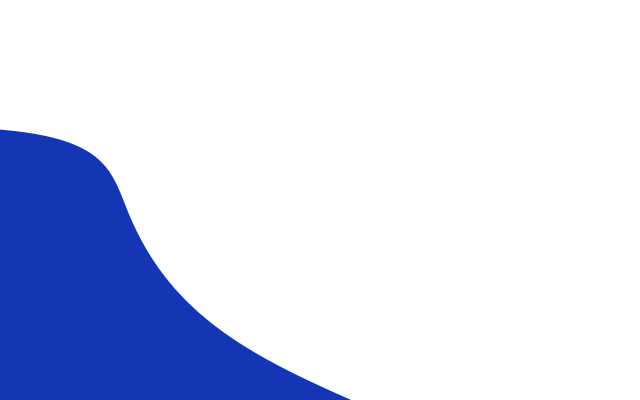
A Shadertoy shader for this background:

```glsl
// A flat blue hill sweeps down from the left edge of a white canvas.
// Its outline is two joined cubic Bezier curves, solved for height at each x
// and filled with an antialiased edge.

#define PAPER_COLOR vec3(1.0)
#define HILL_COLOR  vec3(0.08, 0.21, 0.71)
#define CREST_START vec2(0.0, 0.676)
#define CREST_PULL  vec2(0.25, 0.655)
#define SHOULDER    vec2(0.275, 0.5833)
#define JOINT       vec2(0.3125, 0.4896)
#define VALLEY_PULL vec2(0.4125, 0.225)
#define FOOT_PULL   vec2(0.6073, 0.1188)
#define FOOT_END    vec2(0.8781, 0.0)
#define SOLVE_STEPS 18

vec2 bezier(vec2 a, vec2 b, vec2 c, vec2 d, float t) {
    float s = 1.0 - t;
    return s * s * s * a + 3.0 * s * t * (s * b + t * c) + t * t * t * d;
}

vec2 bezierTangent(vec2 a, vec2 b, vec2 c, vec2 d, float t) {
    float s = 1.0 - t;
    return s * s * (b - a) + 2.0 * s * t * (c - b) + t * t * (d - c);
}

// Approximate signed distance to a curve that advances in x; negative below
float curveDistance(vec2 p, vec2 a, vec2 b, vec2 c, vec2 d) {
    float low = 0.0, high = 1.0;
    for (int i = 0; i < SOLVE_STEPS; i++) {
        float middle = 0.5 * (low + high);
        if (bezier(a, b, c, d, middle).x < p.x) low = middle;
        else high = middle;
    }
    float t = 0.5 * (low + high);
    vec2 tangent = normalize(bezierTangent(a, b, c, d, t));
    return dot(p - bezier(a, b, c, d, t), vec2(-tangent.y, tangent.x));
}

void mainImage(out vec4 fragColor, in vec2 fragCoord) {
    // Canvas height is one unit
    vec2 p = fragCoord / iResolution.y;

    // Crest to the left of the joint, long slope to the right
    float edge = p.x < JOINT.x
        ? curveDistance(p, CREST_START, CREST_PULL, SHOULDER, JOINT)
        : curveDistance(p, JOINT, VALLEY_PULL, FOOT_PULL, FOOT_END);

    // Fill with a soft edge one pixel wide
    float coverage = clamp(0.5 - edge * iResolution.y, 0.0, 1.0);
    fragColor = vec4(mix(PAPER_COLOR, HILL_COLOR, coverage), 1.0);
}
```
